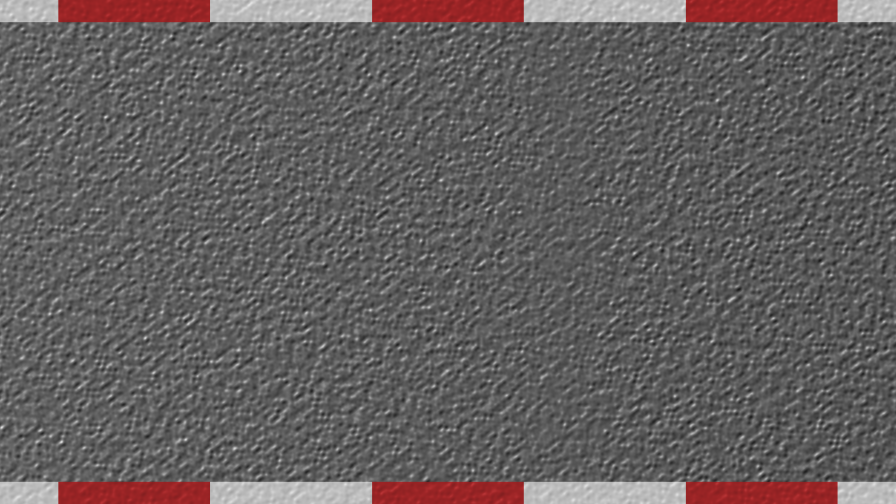
A WebGL 1 fragment shader for this background:

```glsl
precision highp float;

uniform vec2 u_resolution;

#define CURB_HEIGHT 0.0440
#define CURB_PERIOD 0.3502
#define RED_START 0.0651
#define RED_WIDTH 0.1693
#define GRAIN_SCALE 128.0
#define GRAIN_CONTRAST 0.33
#define SEAM_X 0.628
#define SEAM_WIDTH 0.045
#define ASPHALT_LEFT vec3(0.378)
#define ASPHALT_RIGHT vec3(0.338)
#define CURB_WHITE vec3(0.735)
#define CURB_RED vec3(0.60, 0.14, 0.145)

float hash(vec2 p) {
  vec3 q = fract(vec3(p.xyx) * 0.1031);
  q += dot(q, q.yzx + 33.33);
  return fract((q.x + q.y) * q.z);
}

float valueNoise(vec2 p) {
  vec2 cell = floor(p);
  vec2 f = fract(p);
  f = f * f * (3.0 - 2.0 * f);
  float low = mix(hash(cell), hash(cell + vec2(1.0, 0.0)), f.x);
  float high = mix(hash(cell + vec2(0.0, 1.0)), hash(cell + vec2(1.0)), f.x);
  return mix(low, high, f.y);
}

// Pebbled height field, slightly stretched along a rising diagonal
float grainHeight(vec2 p) {
  float along = 0.80 * p.x + 0.60 * p.y;
  float across = 0.80 * p.y - 0.60 * p.x;
  vec2 slanted = vec2(0.82 * along, 1.08 * across) + 300.0;
  return 0.85 * valueNoise(slanted) + 0.30 * valueNoise(p * 1.37 + 37.0);
}

// Relief lit from the upper left
float grainRelief(vec2 p) {
  vec2 toLight = vec2(-0.30, 0.35);
  return grainHeight(p - toLight) - grainHeight(p + toLight);
}

// Smooth 0..1 coverage of a shape from its signed distance
float coverage(float dist, float pixel) {
  return clamp(0.5 - dist / pixel, 0.0, 1.0);
}

void main() {
  vec2 uv = gl_FragCoord.xy / u_resolution;
  vec2 pixel = 1.0 / u_resolution;
  vec2 grainPos = gl_FragCoord.xy / u_resolution.y * GRAIN_SCALE;
  float relief = grainRelief(grainPos);
  float glint = max(relief, 0.0);

  // Asphalt, with a slightly smoother worn seam
  float seamOffset = (uv.x - SEAM_X) / SEAM_WIDTH;
  float seam = exp(-seamOffset * seamOffset);
  float contrast = GRAIN_CONTRAST * (1.0 - 0.28 * seam);
  vec3 color = mix(ASPHALT_LEFT, ASPHALT_RIGHT, uv.x);
  color += contrast * (0.75 * relief + 0.70 * glint * glint);

  // Striped curbs along the top and bottom
  float redCenter = RED_START + 0.5 * RED_WIDTH;
  float stripeX = mod(uv.x - redCenter + 0.5 * CURB_PERIOD, CURB_PERIOD) - 0.5 * CURB_PERIOD;
  float red = coverage(abs(stripeX) - 0.5 * RED_WIDTH, pixel.x);
  vec3 curb = mix(CURB_WHITE, CURB_RED, red) * (1.0 + 0.16 * relief);
  curb += 0.08 * glint * glint;
  float curbDistance = min(uv.y, 1.0 - uv.y) - CURB_HEIGHT;
  color = mix(color, curb, coverage(curbDistance, pixel.y));

  gl_FragColor = vec4(clamp(color, 0.0, 1.0), 1.0);
}
```
